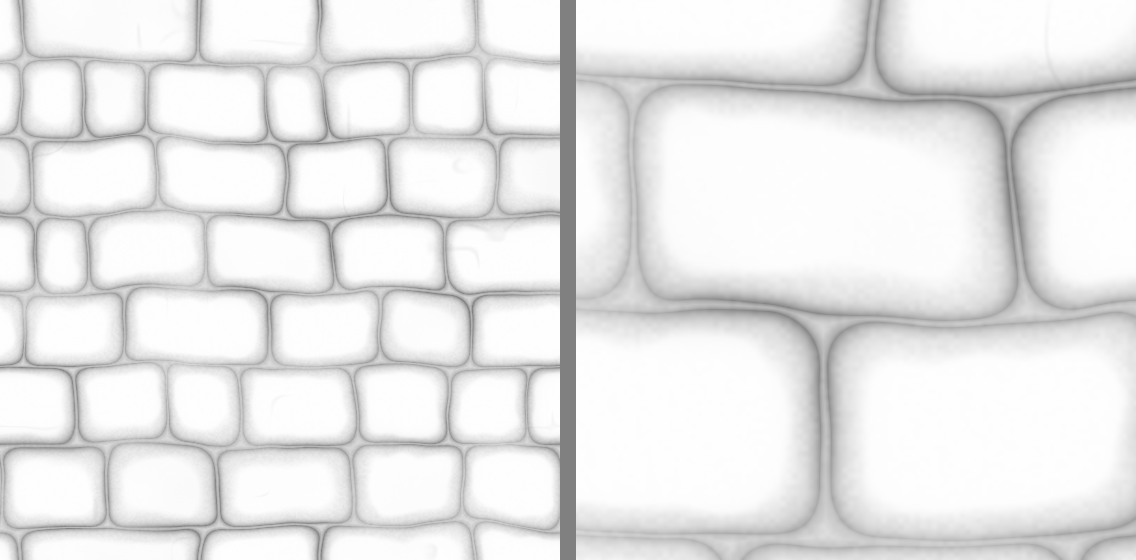
Left, the full canvas; right, a detail of the centre.
This texture map is drawn by a three.js fragment shader. Its source:

```glsl
// Tileable wall of hand-cut stones in pale grey pencil shading: seven courses,
// each split by jittered, slanted joints. Every stone is a soft-cornered box;
// the distance to the nearest one drives the dark outline and ragged halo.
varying vec2 vUv;

float hash(vec2 p) {
  return fract(sin(dot(p, vec2(127.1, 311.7))) * 43758.55);
}

// Value noise that repeats after n cells, so the tile is seamless
float noise(vec2 uv, float n) {
  vec2 p = uv * n, c = floor(p), f = fract(p);
  f = f * f * (3.0 - 2.0 * f);
  vec2 a = floor(mod(c + 0.5, n)), b = floor(mod(c + 1.5, n));
  return mix(mix(hash(a), hash(vec2(b.x, a.y)), f.x),
             mix(hash(vec2(a.x, b.y)), hash(b), f.x), f.y);
}

float wrapIndex(float i, float n) {
  return floor(mod(i + 0.5, n));
}

// Height of the bed joint below a course
float bed(float row) {
  return 0.06 + row / 7.0 - 0.03 * smoothstep(1.5, 6.5, wrapIndex(row, 7.0));
}

// Stones in a course and the position of its first joint
vec2 course(float row) {
  float r = wrapIndex(row, 7.0);
  if (r < 0.5) return vec2(5.0, 0.18);
  if (r < 1.5) return vec2(6.0, 0.12);
  if (r < 2.5) return vec2(5.0, 0.05);
  if (r < 3.5) return vec2(5.0, 0.21);
  if (r < 4.5) return vec2(5.0, 0.09);
  if (r < 5.5) return vec2(7.0, 0.02);
  return vec2(4.0, 0.08);
}

// Upright joint i of a course, leaning with the height above its middle
float joint(float row, float i, vec2 split, float rise) {
  vec2 id = vec2(wrapIndex(i, split.x), wrapIndex(row, 7.0));
  float jitter = 0.55 * (hash(id + 3.7) - 0.5);
  return split.y + (i + jitter) / split.x + 0.16 * (hash(id + 19.3) - 0.5) * rise;
}

float smoothMax(float a, float b, float k) {
  float h = max(k - abs(a - b), 0.0) / k;
  return max(a, b) + 0.25 * k * h * h;
}

// Signed distance to the nearest stone in x, its random tone in y
vec2 nearestStone(vec2 p, float inset) {
  vec2 best = vec2(1.0, 0.0);
  float guessRow = floor((p.y - 0.06) * 7.0);
  for (int j = -1; j <= 1; j++) {
    float row = guessRow + float(j);
    vec2 split = course(row);
    float low = bed(row), high = bed(row + 1.0);
    float rise = p.y - 0.5 * (low + high);
    float guessStone = floor((p.x - split.y) * split.x);
    for (int k = -1; k <= 1; k++) {
      float i = guessStone + float(k);
      float left = joint(row, i, split, rise);
      float right = joint(row, i + 1.0, split, rise);
      vec2 q = abs(p - 0.5 * vec2(left + right, low + high))
             - 0.5 * vec2(right - left, high - low) + inset;
      float d = smoothMax(q.x, q.y, 0.03);
      vec2 id = vec2(wrapIndex(i, split.x), wrapIndex(row, 7.0));
      if (d < best.x) best = vec2(d, hash(id + 41.9));
    }
  }
  return best;
}

void main() {
  vec2 uv = vUv;

  // Uneven, hand-drawn edges
  vec2 bend = vec2(noise(uv + 0.31, 7.0), noise(uv + 0.73, 7.0)) - 0.5;
  vec2 wobble = vec2(noise(uv + 0.17, 28.0), noise(uv + 0.59, 28.0)) - 0.5;
  vec2 p = uv + bend * vec2(0.018, 0.026) + 0.004 * wobble;

  vec2 stone = nearestStone(p, 0.0014 + 0.002 * noise(uv + 0.43, 11.0));
  float d = stone.x;
  float depth = max(-d, 0.0);

  // Dark outline of varying pressure, fading faster into the mortar
  float pressure = 0.5 + noise(uv + 0.11, 9.0);
  float fade = d > 0.0 ? 0.0028 : 0.0052;
  float shade = 0.31 * pressure * exp(-abs(d) / fade);
  shade += 0.06 * smoothstep(0.0, 0.004, d);

  // Ragged grey halo around the white face
  float ragged = 0.6 * noise(uv, 10.0) + 0.4 * noise(uv + 0.37, 34.0);
  float reach = (0.010 + 0.024 * ragged) * (0.75 + 0.5 * stone.y);
  float halo = 1.0 - smoothstep(0.5 * reach, 1.15 * reach, depth);
  shade += 0.062 * halo;

  // Faint tint, smudges and short scratches on the faces
  shade += 0.025 * smoothstep(0.7, 1.0, stone.y) * noise(uv + 0.21, 15.0);
  float scratch = 1.0 - smoothstep(0.0, 0.05, abs(noise(uv + 0.67, 16.0) - 0.5));
  shade += 0.04 * scratch * smoothstep(0.72, 0.9, noise(uv + 0.83, 13.0));

  // Paper grain, strongest in the shading
  float grain = noise(uv, 300.0) - 0.5;
  shade += grain * (0.004 + 0.03 * halo);

  gl_FragColor = vec4(vec3(clamp(0.995 - shade, 0.0, 1.0)), 1.0);
}
```
